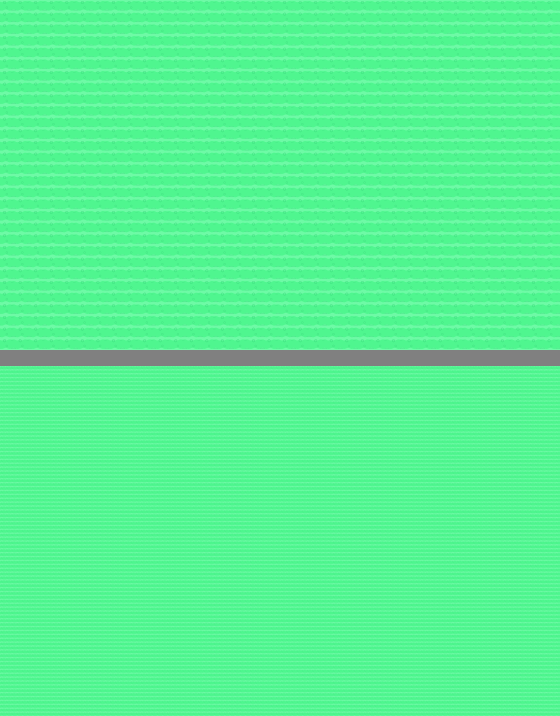
Top, the tile; bottom, the same tile 3 across and 3 down.
Reproduce this pattern procedurally as a WebGL 1 fragment shader.

```glsl
precision highp float;
// Pale wavy bands on bright green, with small faint rings and short dashes.
// One cell repeats a whole number of times each way, so the canvas tiles;
// each part is a wrapped distance turned into smooth pixel coverage.

uniform vec2 u_resolution;

#define REPEATS vec2(36.0, 30.0)
#define CELL vec2(32.0, 24.0)
#define BASE_COLOR vec3(0.31, 0.965, 0.56)
#define BAND_COLOR vec3(0.43, 0.98, 0.65)
#define MARK_COLOR vec3(0.23, 0.85, 0.49)
#define BAND_HALF 3.3
#define WAVE_HEIGHT 1.1
#define RING_RADIUS 2.4
#define LINE_WIDTH 1.1
#define MARK_STRENGTH 0.75

const float TAU = 6.2831853;

// Offset from the nearest repeat of a point in the cell
vec2 wrapTo(vec2 p, vec2 center) {
  return mod(p - center + 0.5 * CELL, CELL) - 0.5 * CELL;
}

// Coverage of the inside of a distance field
float fill(float d, float pixel) {
  return clamp(0.5 - d / pixel, 0.0, 1.0);
}

// Coverage of a line along a zero contour, also when thinner than a pixel
float stroke(float d, float pixel) {
  return fill(d - 0.5 * LINE_WIDTH, pixel) - fill(d + 0.5 * LINE_WIDTH, pixel);
}

float ring(vec2 p, vec2 center, float radius, float pixel) {
  return stroke(length(wrapTo(p, center)) - radius, pixel);
}

float dash(vec2 p, vec2 center, float halfLength, float pixel) {
  vec2 q = wrapTo(p, center);
  return stroke(q.y, pixel) * fill(abs(q.x) - halfLength, pixel);
}

void main() {
  vec2 uv = gl_FragCoord.xy / u_resolution;
  // Cell units, with y running down from the top edge
  vec2 p = vec2(uv.x, 1.0 - uv.y) * REPEATS * CELL;
  float pixel = REPEATS.y * CELL.y / u_resolution.y;

  // Pale band with separately waved upper and lower edges
  float y = wrapTo(p, vec2(0.0)).y;
  float phase = TAU * p.x / CELL.x;
  float upper = -BAND_HALF + WAVE_HEIGHT * sin(2.0 * phase);
  float lower = BAND_HALF + WAVE_HEIGHT * (sin(phase) + 0.4 * sin(3.0 * phase));
  float band = fill(upper - y, pixel) * fill(y - lower, pixel);

  // Faint rings below the band and dashes along its upper edge
  float marks = ring(p, vec2(9.5, 5.0), RING_RADIUS, pixel);
  marks = max(marks, 0.8 * ring(p, vec2(14.0, 15.5), 0.7 * RING_RADIUS, pixel));
  marks = max(marks, dash(p, vec2(28.0, 20.8), 5.0, pixel));
  marks = max(marks, 0.6 * dash(p, vec2(25.0, 5.0), 2.5, pixel));

  vec3 color = mix(BASE_COLOR, BAND_COLOR, band);
  color = mix(color, MARK_COLOR, MARK_STRENGTH * marks);
  gl_FragColor = vec4(color, 1.0);
}
```
